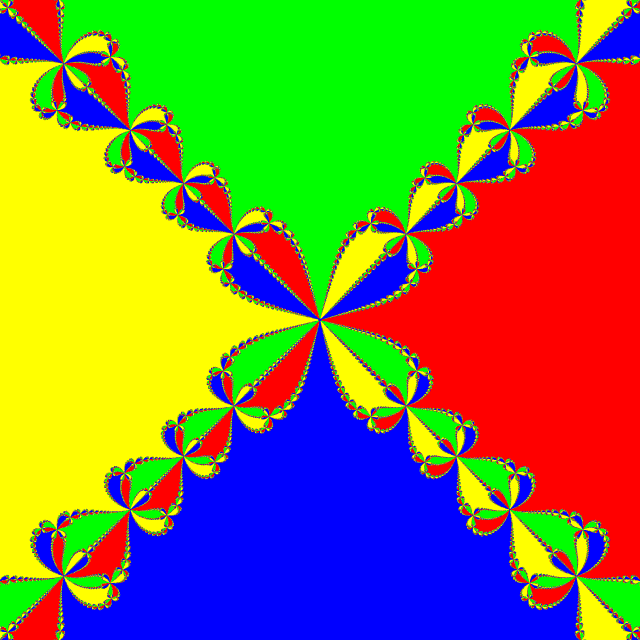
Reproduce this background procedurally as a Shadertoy shader.

```glsl
// Newton fractal of z^4 - 1 on the complex plane, centred on the origin.
// Each point is iterated until it nears one of the four roots, whose colour
// it takes; a grid of sub-samples per pixel smooths the basin borders.

const float HALF_EXTENT = 2.0;       // plane distance from centre to canvas edge
const int   MAX_STEPS   = 40;        // Newton steps before giving up
const float TOLERANCE   = 0.05;      // squared residual that counts as converged
const int   GRID        = 3;         // sub-samples per pixel side

const vec3 COLOR_RIGHT = vec3(1.0, 0.0, 0.0);   // root  1
const vec3 COLOR_UP    = vec3(0.0, 1.0, 0.0);   // root  i
const vec3 COLOR_LEFT  = vec3(1.0, 1.0, 0.0);   // root -1
const vec3 COLOR_DOWN  = vec3(0.0, 0.0, 1.0);   // root -i

vec2 complexMul(vec2 a, vec2 b) {
    return vec2(a.x * b.x - a.y * b.y, a.x * b.y + a.y * b.x);
}

vec2 complexDiv(vec2 a, vec2 b) {
    return vec2(dot(a, b), a.y * b.x - a.x * b.y) / max(dot(b, b), 1e-20);
}

// Follow Newton's method from z to the neighbourhood of a root
vec2 newtonLimit(vec2 z) {
    for (int i = 0; i < MAX_STEPS; i++) {
        vec2 cube = complexMul(complexMul(z, z), z);
        vec2 residual = complexMul(cube, z) - vec2(1.0, 0.0);
        if (dot(residual, residual) < TOLERANCE) break;
        z -= complexDiv(residual, 4.0 * cube);
    }
    return z;
}

// Colour of the root nearest to z
vec3 rootColor(vec2 z) {
    if (abs(z.x) > abs(z.y)) return z.x > 0.0 ? COLOR_RIGHT : COLOR_LEFT;
    return z.y > 0.0 ? COLOR_UP : COLOR_DOWN;
}

void mainImage(out vec4 fragColor, in vec2 fragCoord) {
    float planePerPixel = 2.0 * HALF_EXTENT / min(iResolution.x, iResolution.y);
    vec3 sum = vec3(0.0);

    // Average the basin colours over the pixel
    for (int j = 0; j < GRID; j++) {
        for (int i = 0; i < GRID; i++) {
            vec2 offset = (vec2(i, j) + 0.5) / float(GRID) - 0.5;
            vec2 z = (fragCoord + offset - 0.5 * iResolution.xy) * planePerPixel;
            sum += rootColor(newtonLimit(z));
        }
    }
    fragColor = vec4(sum / float(GRID * GRID), 1.0);
}
```
